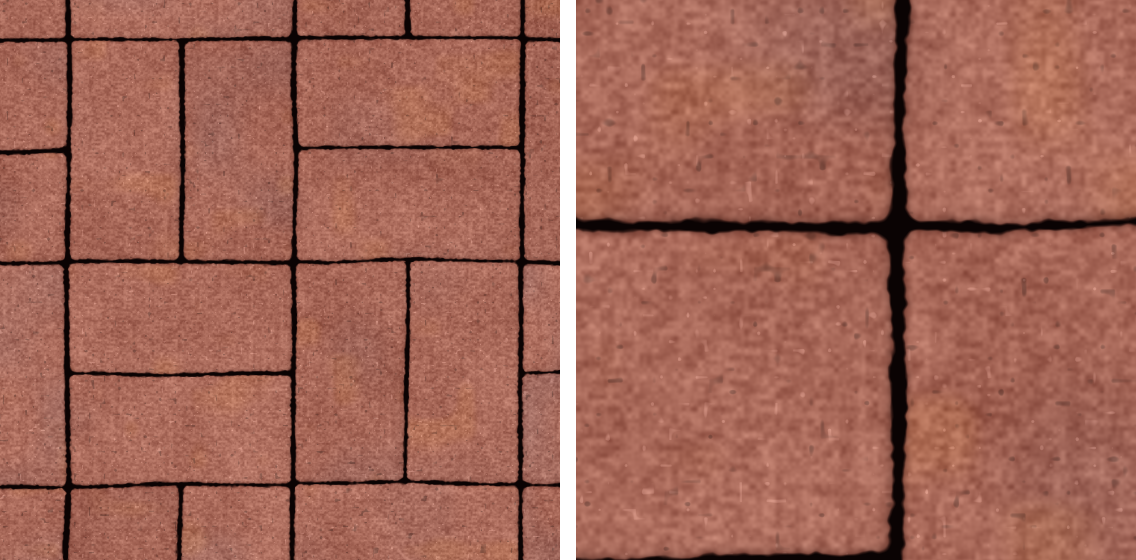
Left: the whole. Right: its middle third, enlarged.
A Shadertoy shader for this texture:

```glsl
// Basket-weave clay paving: pairs of worn red bricks with narrow dark joints.

const vec2 CELL = vec2(0.405, 0.3975);    // size of one pair of bricks
const vec2 ORIGIN = vec2(0.121, 0.135);   // lower left corner of cell (0, 0)
const vec2 HALF_JOINT = vec2(0.0041, 0.0030);
const float CORNER_RADIUS = 0.010;

const vec3 CLAY = vec3(0.65, 0.40, 0.34);
const vec3 CLAY_STEP = vec3(0.065, 0.064, 0.060);
const vec3 EDGE_BROWN = vec3(0.30, 0.14, 0.11);
const vec3 JOINT_BLACK = vec3(0.04, 0.01, 0.01);

float hash(vec2 p) {
    return fract(sin(dot(p, vec2(127.1, 311.7))) * 43758.5453);
}

// Value noise in 0..1
float noise(vec2 p) {
    vec2 i = floor(p), f = fract(p);
    f = f * f * (3.0 - 2.0 * f);
    float low = mix(hash(i), hash(i + vec2(1, 0)), f.x);
    float high = mix(hash(i + vec2(0, 1)), hash(i + vec2(1, 1)), f.x);
    return mix(low, high, f.y);
}

// Noise centred on zero
float ripple(vec2 p, float frequency) {
    return noise(p * frequency + frequency) - 0.5;
}

float roundedBox(vec2 p, vec2 halfSize, float radius) {
    vec2 q = abs(p) - halfSize + radius;
    return length(max(q, 0.0)) + min(max(q.x, q.y), 0.0) - radius;
}

// Shifts rows and columns unevenly, as hand-laid pavers are
vec2 layUnevenly(vec2 p) {
    vec2 index = floor((p - ORIGIN) / CELL);
    vec2 shift = vec2(hash(vec2(index.y, 5.3)), hash(vec2(index.x, 9.1))) - 0.5;
    vec2 bend = vec2(ripple(p, 7.0), ripple(p + 3.7, 7.0));
    return p + 0.009 * shift + 0.007 * bend;
}

// Gives the brick's centred position, half size and identity
void findBrick(vec2 p, out vec2 local, out vec2 halfSize, out vec2 id) {
    vec2 grid = (p - ORIGIN) / CELL;
    vec2 index = floor(grid);
    bool lying = mod(index.x + index.y, 2.0) < 0.5;
    vec2 split = lying ? vec2(1, 2) : vec2(2, 1);
    vec2 scaled = fract(grid) * split;
    halfSize = 0.5 * CELL / split;
    local = (fract(scaled) - 0.5) * 2.0 * halfSize;
    id = index * 2.0 + floor(scaled);
}

// Distance to the ragged, slightly tilted outline of a brick
float brickDistance(vec2 p, vec2 local, vec2 halfSize, vec2 id) {
    float tilt = 0.012 * (hash(id + 4.7) - 0.5);
    local += tilt * vec2(-local.y, local.x);
    vec2 joint = HALF_JOINT * mix(0.75, 1.2, hash(id + 8.3));
    float ragged = 0.0028 * ripple(p, 65.0) + 0.0022 * ripple(p, 210.0);
    return roundedBox(local, halfSize - joint, CORNER_RADIUS) + ragged;
}

// Sandy clay face with stains, pits and pale grit
vec3 clayFace(vec2 p, vec2 id) {
    vec2 seed = p + 0.37 * id;
    float grain = 2.0 * ripple(p, 260.0) + 1.3 * ripple(p, 125.0) + 0.9 * ripple(p, 430.0);
    float cloud = 0.9 * ripple(seed, 9.0) + 0.6 * ripple(seed, 26.0);
    float tone = 0.14 + grain + cloud + 0.5 * (hash(id + 1.9) - 0.5);
    vec3 color = CLAY + CLAY_STEP * tone;

    // Grey-violet and orange stains
    float violet = smoothstep(0.45, 0.85, noise(seed * 8.0 + 21.0)) * hash(id + 6.1);
    float orange = smoothstep(0.68, 0.95, noise(seed * 17.0 + 40.0));
    color += violet * vec3(-0.050, -0.008, 0.014);
    color += orange * vec3(0.030, 0.022, -0.012);

    // Pits and grit
    float pit = smoothstep(0.84, 0.97, noise(p * 150.0 + 71.0));
    float grit = smoothstep(0.88, 0.98, noise(p * 190.0 + 13.0));
    color *= 1.0 - 0.22 * pit;
    return color + 0.11 * grit;
}

void mainImage(out vec4 fragColor, in vec2 fragCoord) {
    vec2 p = fragCoord / iResolution.y;
    float soft = max(1.0 / iResolution.y, 0.0012);

    vec2 local, halfSize, id;
    findBrick(layUnevenly(p), local, halfSize, id);
    float d = brickDistance(p, local, halfSize, id);
    vec3 color = clayFace(p, id);

    // Rounded rim, lit from the upper left
    vec2 reach = halfSize - abs(local);
    vec2 rim = sign(local) * exp(-reach / 0.007);
    color *= 1.0 + 0.10 * dot(rim, vec2(-0.6, 0.7));
    color = mix(color, EDGE_BROWN, 0.75 * exp(min(d, 0.0) / 0.0018));

    // Dark open joint
    color = mix(color, JOINT_BLACK, smoothstep(-soft, soft, d));
    fragColor = vec4(color, 1.0);
}
```
